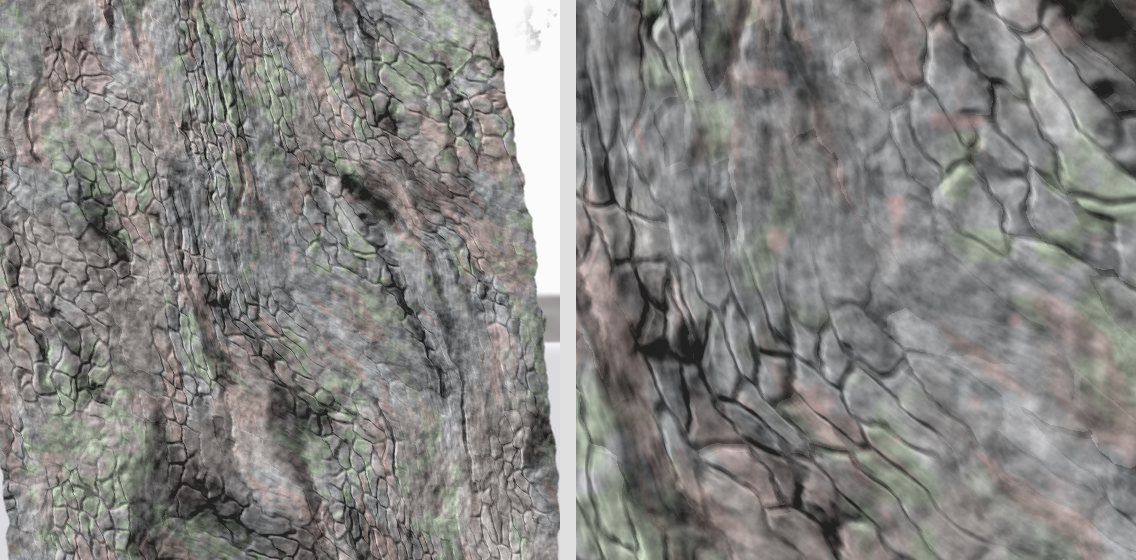
Left: the whole. Right: its middle third, enlarged.
Write a Shadertoy shader that draws this texture.

```glsl
// Weathered tree bark on a leaning trunk against a pale winter sky.
// Noise and cellular flakes are stretched along a bent grain direction,
// cut by ragged furrows, then lit as a relief and tinted with lichen.

const vec3 WARM_GREY = vec3(1.025, 0.990, 0.975);
const vec3 COOL_GREY = vec3(0.985, 0.995, 1.010);
const vec3 LICHEN = vec3(0.970, 1.030, 0.930);
const vec3 RUST = vec3(1.090, 0.965, 0.940);
const vec3 PINK = vec3(0.840, 0.700, 0.690);
const vec3 SKY = vec3(0.985, 0.985, 0.990);
const vec3 SNOW = vec3(0.860, 0.855, 0.875);
const vec3 FENCE = vec3(0.600, 0.590, 0.590);

const float BASE_TONE = 0.585;
const float LEAN = 0.20;           // sideways drift of the grain
const float EXTRA_LEAN = 0.30;     // added drift right of the middle
const vec2 FLAKE_SCALE = vec2(44.0, 25.0);
const vec2 FINE_SCALE = vec2(75.0, 48.0);
const vec2 LIGHT_STEP = vec2(-0.0035, 0.0045);
const float RELIEF = 0.42;

float hash(vec2 p) {
    return fract(sin(dot(p, vec2(127.1, 311.7))) * 43758.5453);
}

float noise(vec2 p) {
    vec2 i = floor(p), f = fract(p);
    f = f * f * (3.0 - 2.0 * f);
    float low = mix(hash(i), hash(i + vec2(1, 0)), f.x);
    float high = mix(hash(i + vec2(0, 1)), hash(i + vec2(1, 1)), f.x);
    return mix(low, high, f.y);
}

float fbm(vec2 p) {
    float sum = 0.0, amp = 0.533;
    for (int i = 0; i < 4; i++) {
        sum += amp * noise(p);
        p = p * 2.03 + 17.3;
        amp *= 0.5;
    }
    return sum;
}

// Canvas position to coordinates across (x) and along (y) the grain
vec2 grainCoords(vec2 p) {
    float bend = exp(-pow((p.x - 0.62) / 0.22, 2.0));
    float across = p.x + LEAN * p.y + EXTRA_LEAN * bend * (p.y - 0.5);
    across += 0.09 * (noise(p * 4.0 + 3.0) - 0.5);
    across += 0.035 * (fbm(p * 13.0) - 0.5);
    return vec2(across, p.y + 0.05 * (noise(p * 9.0 + 8.0) - 0.5));
}

// Distance to the flake border (x) and random tone of the flake (y)
vec2 flakes(vec2 p) {
    vec2 cell = floor(p);
    float first = 9.0, second = 9.0, tone = 0.0;
    for (int y = -1; y <= 1; y++)
    for (int x = -1; x <= 1; x++) {
        vec2 id = cell + vec2(x, y);
        vec2 seed = id + vec2(hash(id), hash(id + 41.7));
        float d = length(seed - p);
        if (d < first) {
            second = first;
            first = d;
            tone = hash(id + 9.2);
        } else second = min(second, d);
    }
    return vec2(second - first, tone);
}

// Ragged dark line along the contours of stretched noise
float furrow(vec2 g, vec2 scale, float width, float seed) {
    float contour = abs(noise(g * scale + seed) - 0.5);
    float gate = smoothstep(0.42, 0.68, noise(g * vec2(10.0, 5.0) + seed * 2.0));
    return gate * (1.0 - smoothstep(width * 0.2, width, contour));
}

// Bark surface: height, furrow depth, crack depth, flake tone
vec4 bark(vec2 p) {
    vec2 g = grainCoords(p);
    float fine = fbm(g * FINE_SCALE);
    vec2 ragged = g + 0.014 * (vec2(fine, noise(p * 60.0 + 5.0)) - 0.5);
    vec2 flake = flakes(ragged * FLAKE_SCALE);
    float broken = smoothstep(0.3, 0.7, noise(g * vec2(19.0, 9.0) + 30.0));
    float crack = broken * (1.0 - smoothstep(0.03, 0.24, flake.x));
    float deep = max(furrow(ragged, vec2(12.0, 2.4), 0.13, 4.0),
                     0.75 * furrow(ragged, vec2(26.0, 5.5), 0.15, 21.0));
    float height = fine + 0.20 * flake.y - 0.28 * crack - 0.50 * deep;
    return vec4(height, deep, crack, flake.y);
}

vec3 barkColor(vec2 p) {
    vec4 b = bark(p);
    vec2 g = grainCoords(p);
    float relief = b.x - bark(p + LIGHT_STEP).x;
    float plates = fbm(g * vec2(15.0, 5.0) + 50.0) - 0.5;
    float mottle = fbm(p * 85.0 + 11.0) - 0.5;

    // Tone
    float tone = BASE_TONE + RELIEF * relief + 0.34 * plates + 0.38 * mottle;
    tone += 0.07 * (b.w - 0.5) - 0.25 * b.y - 0.15 * b.z;
    float stainZone = exp(-dot(p - vec2(0.62, 0.64), p - vec2(0.62, 0.64)) * 45.0);
    tone -= 0.24 * stainZone * smoothstep(0.5, 0.7, fbm(g * vec2(20.0, 10.0) + 7.0));
    tone = clamp(tone, 0.13, 0.84);

    // Tints
    vec3 tint = mix(WARM_GREY, COOL_GREY, smoothstep(0.35, 0.65, fbm(p * 9.0 + 2.0)));
    float mossy = smoothstep(0.48, 0.62, fbm(g * vec2(12.0, 6.0) + 70.0));
    tint = mix(tint, LICHEN, mossy * smoothstep(0.35, 0.6, noise(p * 50.0)));
    tint = mix(tint, RUST, 0.7 * smoothstep(0.56, 0.68, fbm(g * vec2(28.0, 11.0) + 90.0)));
    float speck = smoothstep(0.80, 0.92, noise(p * 42.0 + 6.0));
    float speckZone = exp(-dot(p - vec2(0.53, 0.53), p - vec2(0.53, 0.53)) * 40.0);
    return mix(tone * tint, PINK * (0.85 + 0.5 * mottle), 0.75 * speck * speckZone);
}

vec3 backdrop(vec2 p) {
    vec3 color = mix(SNOW, SKY, smoothstep(0.36, 0.40, p.y));
    float rail = smoothstep(0.385, 0.392, p.y) * (1.0 - smoothstep(0.465, 0.480, p.y));
    color = mix(color, FENCE * (0.9 + 0.3 * noise(p * vec2(20.0, 70.0))), rail);
    float twigs = smoothstep(0.58, 0.75, fbm(p * 50.0)) * smoothstep(0.07, 0.0, distance(p, vec2(0.98, 0.95)));
    return mix(color, FENCE, 0.7 * twigs);
}

void mainImage(out vec4 fragColor, in vec2 fragCoord) {
    vec2 p = fragCoord / iResolution.xy;
    float rough = 0.022 * (fbm(vec2(p.y * 28.0, 2.0)) - 0.5);
    float rightEdge = 1.0 - 0.03 * p.y - 0.10 * p.y * p.y + rough;
    float leftEdge = 0.018 - 0.12 * p.y + rough;
    float inside = min(rightEdge - p.x, p.x - leftEdge);
    float trunk = smoothstep(-0.002, 0.003, inside);
    vec3 color = barkColor(p) * mix(0.86, 1.0, smoothstep(0.0, 0.05, rightEdge - p.x));
    fragColor = vec4(mix(backdrop(p), color, trunk), 1.0);
}
```
